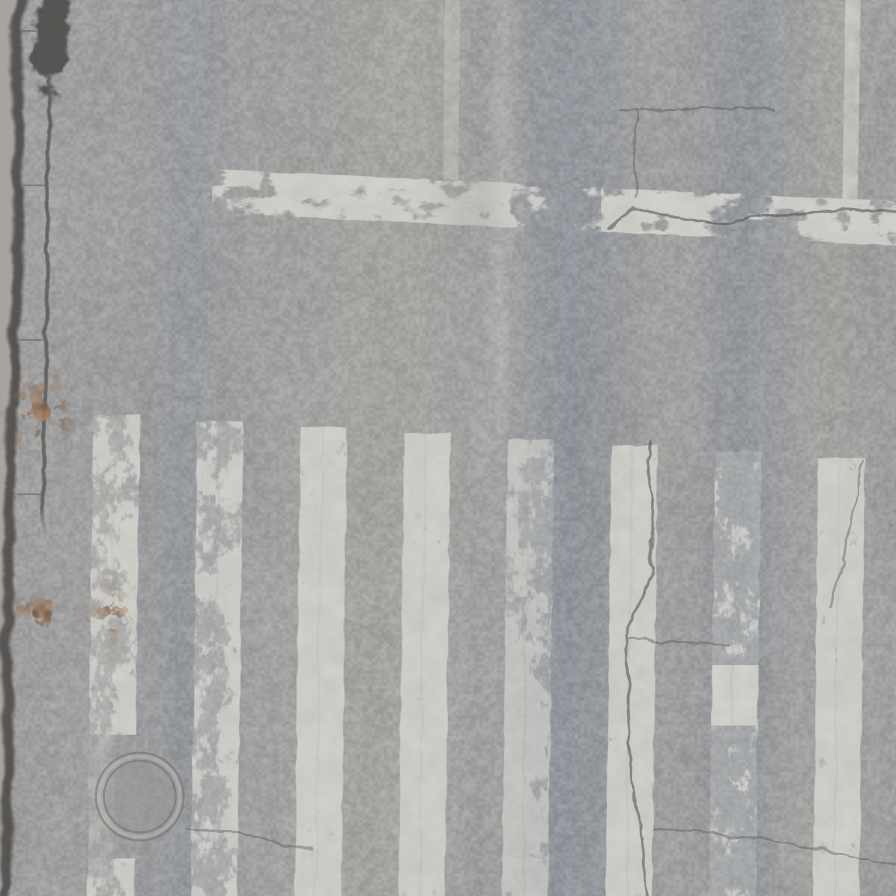
This texture is drawn by a Shadertoy shader. Its source:

```glsl
float hash(vec2 p) {
  vec3 q = fract(p.xyx * 0.1031);
  q += dot(q, q.yzx + 33.33);
  return fract((q.x + q.y) * q.z);
}

float noise(vec2 p) {
  vec2 i = floor(p), f = fract(p), e = vec2(1, 0);
  f = f * f * (3.0 - 2.0 * f);
  return mix(mix(hash(i), hash(i + e), f.x), mix(hash(i + e.yx), hash(i + e.xx), f.x), f.y);
}

float fbm(vec2 p) {
  float sum = 0.0, amp = 0.53;
  for (int k = 0; k < 4; k++) {
    sum += amp * noise(p);
    p = p * 2.03 + 17.0;
    amp *= 0.5;
  }
  return sum;
}

float segment(vec2 p, vec2 a, vec2 b) {
  vec2 d = b - a;
  return length(p - a - d * clamp(dot(p - a, d) / dot(d, d), 0.0, 1.0));
}

float stroke(float d, float w) { return 1.0 - smoothstep(w * 0.4, w * 1.5, d); }

float box(vec2 p, vec2 center, vec2 size) {
  vec2 d = abs(p - center) - size;
  return 1.0 - smoothstep(-0.001, 0.001, max(d.x, d.y));
}

float band(float x, float center, float width) {
  float t = (x - center) / width;
  return exp(-t * t);
}

// Asphalt with long tyre-worn bands
vec3 asphalt(vec2 p) {
  float x = p.x + 0.012 * (p.y - 0.4);
  float cool = 0.55 * band(x, 0.21, 0.05) + 0.95 * band(x, 0.635, 0.055) + 0.75 * band(x, 0.83, 0.045);
  float warm = band(x, 0.43, 0.12) + 0.6 * band(x, 0.74, 0.03) + 0.9 * band(x, 0.925, 0.035);
  vec3 c = mix(vec3(0.622), vec3(0.565, 0.585, 0.61), min(cool, 1.0));
  c = mix(c, vec3(0.65, 0.645, 0.63), 0.75 * min(warm, 1.0));
  c += 0.045 * band(x, 0.558, 0.013) * (1.0 - 0.7 * smoothstep(0.35, 0.55, p.y));
  c += 0.03 * (fbm(p * vec2(45, 4)) + fbm(p * 9.0) - 1.0);
  return c + 0.07 * (noise(p * 300.0) - 0.5) + 0.045 * (noise(p * 140.0) - 0.5);
}

// Crosswalk bars, each with its own wear
float crosswalk(vec2 p) {
  float wear[8] = float[8](0.47, 0.46, 0.25, 0.24, 0.46, 0.25, 0.62, 0.24);
  float u = p.x + 0.013 * (p.y - 0.46) + 0.0025 * (noise(p * 70.0) - 0.5);
  float i = clamp(round((u - 0.1302) / 0.1157), 0.0, 7.0);
  float x = u - 0.1302 - 0.1157 * i;
  float top = 0.463 + 0.0068 * i + 0.003 * (noise(p * 90.0) - 0.5);
  float bar = box(vec2(x, p.y), vec2(0, top + 0.6), vec2(0.0258, 0.6));
  float amount = wear[int(i)];
  if (i < 2.0) amount += 0.08 * band(x, -0.004, 0.012) - 0.1 * smoothstep(0.0, 0.025, x);
  if (i == 4.0) amount += 4.0 * x - 0.15 * smoothstep(0.65, 0.9, p.y);
  float grain = 0.65 * fbm(p * vec2(60, 40)) + 0.35 * fbm(p * vec2(210, 160));
  float cover = mix(0.28, 0.92, smoothstep(amount - 0.08, amount + 0.08, grain));
  if (i == 6.0) cover = max(cover, box(p, vec2(0.822, 0.776), vec2(0.04, 0.034)));
  if (i == 4.0) cover *= 0.8;
  if (i == 0.0) cover *= 1.0 - box(p, vec2(0.13, 0.889), vec2(0.05, 0.069)) * (0.55 + 0.45 * smoothstep(-0.002, 0.006, x));
  float groove = abs(x + 0.002 + 0.004 * (noise(p * vec2(3, 20)) - 0.5));
  return bar * cover * (1.0 - 0.15 * stroke(groove, 0.0015));
}

// Stop line and the two lane lines that meet it
float roadLines(vec2 p) {
  float y = p.y - 0.2135 - 0.047 * (p.x - 0.237) + 0.002 * (noise(p * 80.0) - 0.5);
  float line = box(vec2(p.x, y), vec2(0.737, 0), vec2(0.5, 0.0245));
  float amount = 0.33 + 0.16 * band(p.x, 0.27, 0.05) + 0.35 * band(p.x, 0.628, 0.04) + 0.28 * band(p.x, 0.85, 0.045);
  amount += 0.12 * box(p, vec2(0.62, 0.23), vec2(0.051, 0.06));
  line *= smoothstep(amount - 0.09, amount + 0.09, fbm(p * vec2(50, 75)));
  line *= 0.95 - 0.35 * band(p.x, 0.53, 0.035);
  float lanes = 0.42 * box(p, vec2(0.505 - 0.01 * p.y, 0.09), vec2(0.0085, 0.11));
  lanes += 0.75 * box(p, vec2(0.952 - 0.015 * p.y, 0.1), vec2(0.0085, 0.125));
  return max(line, lanes * (0.65 + 0.5 * noise(p * 100.0)));
}

// Wandering cracks: two wide chains, then fine branches
float cracks(vec2 p) {
  vec2 w = p + 0.013 * (vec2(fbm(p * 38.0), fbm(p * 38.0 + 40.0)) - 0.5);
  vec2 down[5] = vec2[5](vec2(0.727, 0.495), vec2(0.726, 0.64), vec2(0.697, 0.71), vec2(0.703, 0.84), vec2(0.724, 1.01));
  vec2 across[5] = vec2[5](vec2(0.68, 0.255), vec2(0.705, 0.23), vec2(0.8, 0.25), vec2(0.89, 0.235), vec2(1.01, 0.238));
  vec4 branch[7] = vec4[7](vec4(0.73, 0.924, 0.85, 0.935), vec4(0.85, 0.935, 1.01, 0.967),
    vec4(0.21, 0.922, 0.345, 0.945), vec4(0.697, 0.714, 0.81, 0.72), vec4(0.69, 0.12, 0.86, 0.123),
    vec4(0.709, 0.12, 0.709, 0.22), vec4(0.964, 0.512, 0.927, 0.68));
  float d = 1.0, fine = 1.0;
  for (int k = 0; k < 4; k++)
    d = min(d, min(segment(w, down[k], down[k + 1]), segment(w, across[k], across[k + 1])));
  for (int k = 0; k < 7; k++) fine = min(fine, segment(w, branch[k].xy, branch[k].zw));
  return max(0.6 * stroke(d, 0.0016), 0.42 * stroke(fine, 0.0013));
}

void mainImage(out vec4 fragColor, in vec2 fragCoord) {
  vec2 p = fragCoord / iResolution.xy;
  p.y = 1.0 - p.y;
  vec3 white = vec3(0.81, 0.81, 0.79) + 0.06 * (fbm(p * 60.0) - 0.5);
  vec3 c = mix(asphalt(p), white, max(crosswalk(p), roadLines(p)));
  c = mix(c, vec3(0.33), cracks(p));

  // Manhole cover
  float r = length(p - vec2(0.156, 0.889));
  c = mix(c, vec3(0.58), 0.5 * stroke(r, 0.049));
  c = mix(c, vec3(0.72, 0.72, 0.69), 0.6 * stroke(abs(r - 0.045), 0.002));
  c = mix(c, vec3(0.43), 0.55 * stroke(abs(abs(r - 0.0445) - 0.0045), 0.0012));

  // Kerb, gutter joints and dirt
  float wobble = 0.012 * (fbm(p * vec2(8, 32)) - 0.5);
  float joint = p.x - mix(0.021, 0.008, smoothstep(0.15, 0.75, p.y)) + wobble;
  c = mix(c, vec3(0.66, 0.64, 0.625), 1.0 - smoothstep(-0.003, 0.001, joint));
  float dirt = stroke(abs(joint), 0.0045 + 0.003 * noise(p * 25.0));
  float seam = stroke(abs(p.x - 0.056 + 0.013 * p.y + wobble), 0.0022) * (1.0 - smoothstep(0.56, 0.6, p.y));
  float slab = stroke(abs(fract(p.y * 5.8 + 0.3) - 0.5), 0.006) * box(p, vec2(0.035, 0.3), vec2(0.016, 0.3));
  float stain = length((p - vec2(0.057, 0.04)) / vec2(0.026, 0.065)) + 1.1 * (fbm(p * 45.0) - 0.5);
  dirt = max(max(dirt, 0.8 * seam), max(0.5 * slab, 1.0 - smoothstep(0.75, 1.0, stain)));
  c = mix(c, vec3(0.28, 0.27, 0.26), 0.82 * dirt);

  // Dry leaves and twigs
  float litter = band(p.x, 0.045, 0.03) * (band(p.y, 0.46, 0.035) + band(p.y, 0.685, 0.02));
  litter += 0.9 * band(p.x, 0.125, 0.018) * band(p.y, 0.685, 0.025);
  float leaf = smoothstep(0.56, 0.68, fbm(p * 95.0) + 0.16 * litter) * litter;
  c = mix(c, mix(vec3(0.4, 0.29, 0.21), vec3(0.69, 0.53, 0.4), noise(p * 130.0)), 0.85 * leaf);
  fragColor = vec4(c, 1.0);
}
```
